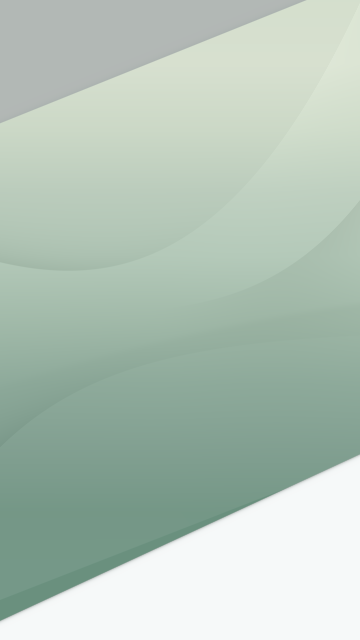
This background is drawn by a WebGL 2 fragment shader. Its source:

```glsl
#version 300 es
precision highp float;
// A slanted band of sage green on white, pale above and deep below.
// A vertical colour ramp fills it; curved sheets are laid over each other by
// soft shadows that fade away from each curve, and two slanted lines cut it.

uniform vec2 u_resolution;
out vec4 fragColor;

// Vertical colour ramp, t = 0 at the top and 1 at the bottom.
vec3 sageRamp(float t) {
  vec3 stops[11] = vec3[11](
    vec3(.845, .885, .815), vec3(.855, .89, .825), vec3(.81, .86, .79),
    vec3(.745, .812, .75), vec3(.704, .787, .724), vec3(.635, .73, .665),
    vec3(.56, .67, .61), vec3(.51, .627, .57), vec3(.457, .592, .527),
    vec3(.457, .597, .533), vec3(.46, .60, .535));
  float s = clamp(t, 0., .999) * 10.;
  int i = int(s);
  return mix(stops[i], stops[i + 1], fract(s));
}

// One on the lower side of a line, with an edge about one pixel wide.
float below(float d) {
  float soft = .8 / u_resolution.y;
  return smoothstep(-soft, soft, d);
}

void main() {
  vec2 uv = gl_FragCoord.xy / u_resolution;
  float x = uv.x;
  float t = 1. - uv.y;
  vec3 color = sageRamp(t);

  // Upper sheet: a sweep rising to the right, dark along its left rim.
  float k = x - .19;
  float upper = t - (.423 - (.42 + .27 * k) * k * k);
  float left = 1. - smoothstep(0., .75, x);
  color -= (1. - below(upper)) * (.012 + .05 * left * exp(30. * min(upper, 0.)));
  color += below(upper) * .015 * smoothstep(.4, 1., x) * exp(-9. * max(upper, 0.));

  // Middle sheet: its shadow falls below a curve climbing at the right.
  float middle = t - (.49 - .1775 * pow(x, 4.));
  color -= below(middle) * .05 * smoothstep(.4, 1., x) * exp(-11. * max(middle, 0.));

  // Faint broad fold across the centre.
  float r = 1. - x;
  float fold = t - (.475 + .08 * r + .05 * r * r);
  color -= smoothstep(-.008, .008, fold) * .018 * (.3 + .7 * x)
         * exp(-20. * max(fold, 0.));

  // Lower sheet: a curve falling to the left, shaded on its upper side.
  float lower = t - (.515 + .184 * exp(-3. * x));
  color -= (1. - below(lower)) * .032 * exp(22. * min(lower, 0.) - 1.6 * x);

  // Deep green wedge along the bottom edge.
  float wedge = t - (.9375 - .2194 * x);
  color = mix(color, vec3(.415, .565, .495), below(wedge));

  // Slanted cuts against white, with a pale rim above and a thin shadow below.
  float topCut = t - (.1927 - .2262 * x);
  float bottomCut = t - (.970 - .2604 * x);
  vec3 paper = vec3(1.);
  paper -= vec3(.035, .025, .025) * exp(-220. * max(-topCut, 0.));
  paper -= vec3(.30, .28, .29) * exp(-450. * max(bottomCut, 0.));
  float inside = below(topCut) * (1. - below(bottomCut));
  fragColor = vec4(mix(paper, color, inside), 1.);
}
```
